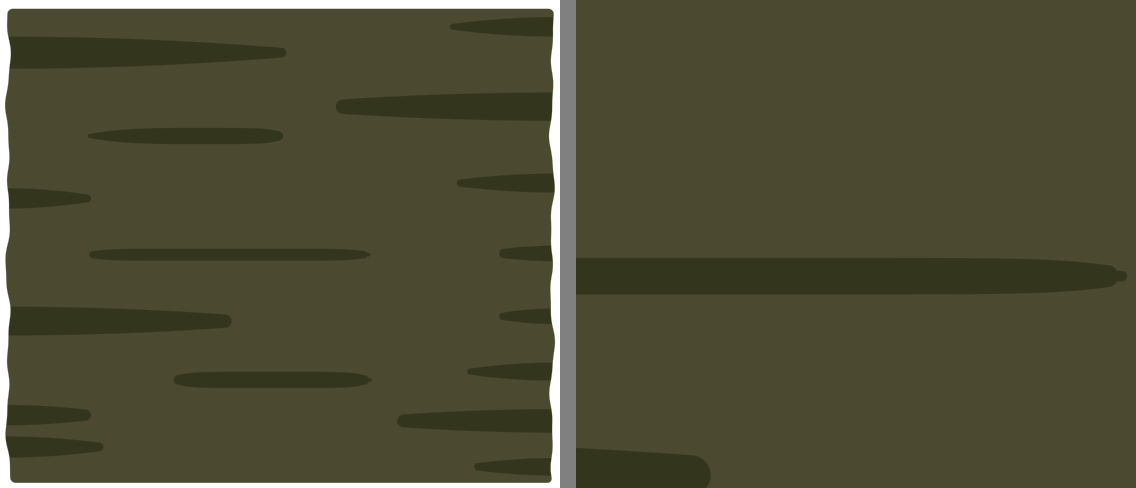
Left, the full canvas; right, a detail of the centre.
Reproduce this texture procedurally as a WebGL 2 fragment shader.

```glsl
#version 300 es
precision highp float;

uniform vec2 u_resolution;
out vec4 fragColor;

// Lengths are in units of the canvas height.
const vec3 PAPER = vec3(1.0);
const vec3 BARK = vec3(0.294, 0.290, 0.190);
const vec3 STREAK = vec3(0.203, 0.207, 0.115);
const float PI = 3.14159265;
const float GOLDEN = 0.618034;
const int LANES = 8;
const float LANE_BOW = 0.08;        // shift of the middle lanes downwards
const float LEFT_SWAY = 0.018;      // alternating shift of the left lanes
const float SIDE_MARGIN = 0.0165;
const float BOTTOM = 0.0105;
const float TOP = 0.982;
const float CORNER = 0.011;
const float RIPPLE = 0.0032;
const float LENGTH_DECAY = 0.07;
const float NIB_RADIUS = 0.0036;

// Height of a lane, counted from the top.
float laneHeight(float k, float top, float spacing) {
    return top - spacing * k - LANE_BOW * sin(PI * k / float(LANES - 1));
}

// Recurring peaks that fade from lane to lane.
float lanePeak(float k, float period, float phase) {
    float wave = 0.5 + 0.5 * cos(2.0 * PI * (k - phase) / period);
    return wave * wave * wave * (1.0 - LENGTH_DECAY * k);
}

// Streak growing inwards from a side; q.x is the depth from that side.
float edgeStreak(vec2 q, float len, float halfWidth, float k) {
    float tipRadius = halfWidth * (0.3 + 0.35 * fract(GOLDEN * k));
    float fromTip = len - tipRadius - q.x;
    float along = max(fromTip, 0.0);
    float rest = 1.0 - min(along / len, 1.0);
    float radius = mix(halfWidth, tipRadius, rest * rest);
    return length(vec2(fromTip - along, q.y)) - radius;
}

// Free streak with blunt or pointed left end and a small nib on the right.
float dash(vec2 q, float halfLength, float halfWidth, float nib) {
    float tip = q.x < 0.0 ? mix(0.25, 0.6, nib) : 0.6;
    float power = q.x < 0.0 ? mix(3.0, 8.0, nib) : 8.0;
    float reach = halfLength - halfWidth * tip;
    float x = clamp(q.x, -reach, reach);
    float radius = halfWidth * mix(1.0, tip, pow(abs(x) / reach, power));
    float body = length(vec2(q.x - x, q.y)) - radius;
    float nibX = clamp(q.x, 0.0, halfLength + 0.006 * nib - NIB_RADIUS);
    return min(body, length(vec2(q.x - nibX, q.y)) - NIB_RADIUS);
}

// Uneven outline of the sides from layered sines.
float ripple(float y, float phase) {
    return RIPPLE * (sin(37.0 * y + phase) + 0.7 * sin(21.0 * y + 2.3 * phase)
                     + 0.35 * sin(83.0 * y + 4.1 * phase));
}

float panel(vec2 p, float width) {
    float left = SIDE_MARGIN + ripple(p.y, 0.6);
    float right = width - SIDE_MARGIN + ripple(p.y, 3.4);
    vec2 center = 0.5 * vec2(left + right, BOTTOM + TOP);
    vec2 halfSize = 0.5 * vec2(right - left, TOP - BOTTOM);
    vec2 d = abs(p - center) - halfSize + CORNER;
    return length(max(d, 0.0)) + min(max(d.x, d.y), 0.0) - CORNER;
}

float streaks(vec2 p, float width) {
    float nearest = 1.0;
    for (int i = 0; i < LANES; i++) {
        float k = float(i);

        // Right side
        float peak = lanePeak(k, 5.0, 1.0);
        vec2 q = vec2(width - SIDE_MARGIN - p.x, p.y - laneHeight(k, 0.945, 0.1288));
        nearest = min(nearest, edgeStreak(q, 0.108 + 0.36 * peak, 0.016 + 0.014 * peak, k));

        // Left side and free dashes share their lanes
        float y = laneHeight(k, 0.892, 0.118) - LEFT_SWAY * sin(0.5 * PI * k);
        if (i % 2 == 0 || i == LANES - 1) {
            peak = lanePeak(k, 4.0, 0.0);
            q = vec2(p.x - SIDE_MARGIN, p.y - y);
            nearest = min(nearest, edgeStreak(q, 0.17 + 0.4 * peak, 0.021 + 0.012 * peak, k));
        } else {
            float bump = 1.0 - 0.5 * abs(k - 3.0);
            q = vec2(p.x - 0.336 - 0.044 * k, p.y - y);
            nearest = min(nearest, dash(q, 0.2 + 0.085 * bump, 0.0165 - 0.004 * bump, step(2.0, k)));
        }
    }
    return nearest;
}

float coverage(float distance, float pixel) {
    return clamp(0.5 - distance / pixel, 0.0, 1.0);
}

void main() {
    vec2 p = gl_FragCoord.xy / u_resolution.y;
    float width = u_resolution.x / u_resolution.y;
    float pixel = 1.2 / u_resolution.y;

    vec3 color = mix(BARK, STREAK, coverage(streaks(p, width), pixel));
    color = mix(PAPER, color, coverage(panel(p, width), pixel));
    fragColor = vec4(color, 1.0);
}
```
